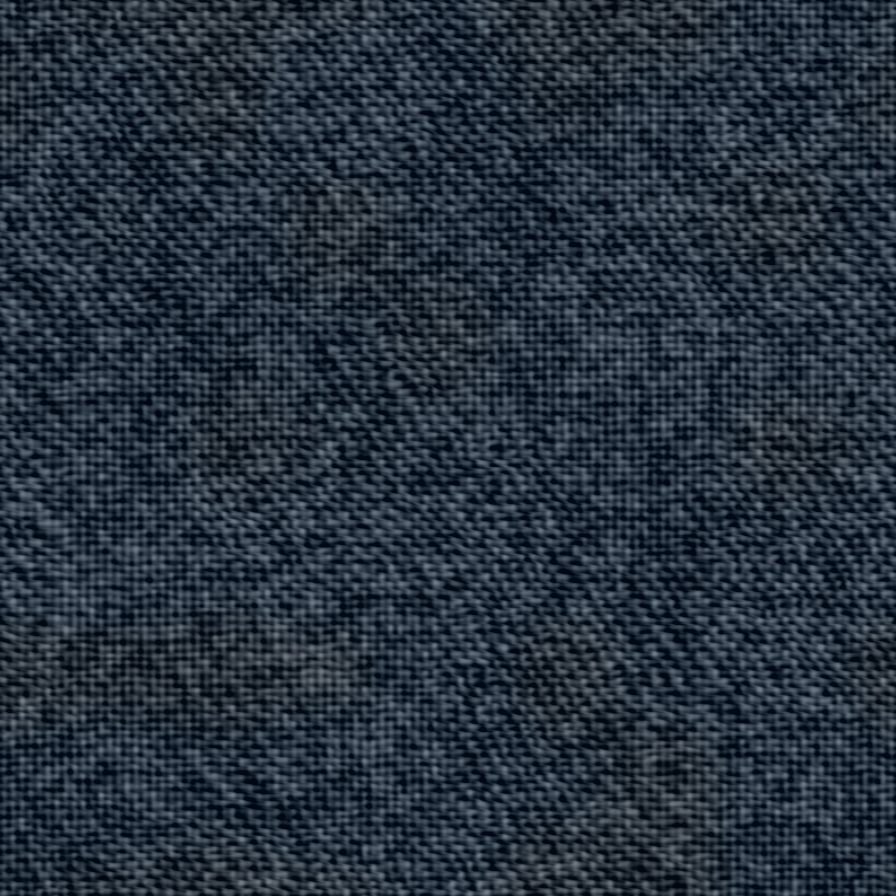
A Shadertoy shader for this texture:

```glsl
// Dark slate-blue woven cloth with a fine, irregular diagonal twill.

const float TAU = 6.2831853;
const float ROWS = 102.0;          // weft threads down the canvas
const float COLUMNS = 102.0;       // warp threads across the canvas
const float STITCHES = 52.0;       // raised stitches along one row
const float TWILL_STEPS = 41.0;    // stitch periods the twill shifts over all rows
const float ROW_WOBBLE = 0.5;      // vertical thread wander, in rows
const float TWILL_WARP = 1.8;      // slow drift of the diagonals, in stitches
const float STITCH_JITTER = 0.75;  // local irregularity, in stitches

const float BASE_LIGHT = 0.192;
const float ROW_RELIEF = 0.083;
const float STITCH_RELIEF = 0.088;
const float COLUMN_RELIEF = 0.052;
const float YARN_VARIATION = 0.23;
const float FIBRE_VARIATION = 0.09;
const float PATCH_VARIATION = 0.035;

const vec3 SLATE_TINT = vec3(-0.048, 0.0, 0.050);
const vec3 WORN_TINT = vec3(0.018, 0.004, -0.014);

float hash(vec2 p) {
    vec3 q = fract(vec3(p.xyx) * 0.1031);
    q += dot(q, q.yzx + 33.33);
    return fract((q.x + q.y) * q.z);
}

// Value noise from -0.5 to 0.5 that wraps at the canvas edges.
float tileNoise(vec2 uv, vec2 cells, float seed) {
    vec2 p = uv * cells;
    vec2 i = floor(p);
    vec2 f = fract(p);
    f = f * f * (3.0 - 2.0 * f);
    vec2 a = mod(i, cells) + seed;
    vec2 b = mod(i + 1.0, cells) + seed;
    float low = mix(hash(a), hash(vec2(b.x, a.y)), f.x);
    float high = mix(hash(vec2(a.x, b.y)), hash(b), f.x);
    return mix(low, high, f.y) - 0.5;
}

// Height of the woven threads around zero.
float weave(vec2 uv) {
    float row = uv.y * ROWS + ROW_WOBBLE * tileNoise(uv, vec2(34.0, 51.0), 11.0);
    float rowIndex = floor(row) + smoothstep(0.65, 1.0, fract(row));

    // Each row carries horizontal stitches, shifted to form diagonals.
    float stitch = uv.x * STITCHES + rowIndex * TWILL_STEPS / ROWS;
    stitch += TWILL_WARP * tileNoise(uv, vec2(6.0), 23.0);
    stitch += STITCH_JITTER * tileNoise(uv, vec2(26.0, 51.0), 37.0);

    // Some areas show strong diagonals, others a plain square grid.
    float twill = smoothstep(-0.35, 0.25, tileNoise(uv, vec2(7.0), 53.0));
    float threads = -ROW_RELIEF * cos(TAU * row);
    threads += STITCH_RELIEF * mix(0.5, 1.1, twill) * cos(TAU * stitch);
    threads -= COLUMN_RELIEF * mix(1.3, 0.6, twill) * cos(TAU * uv.x * COLUMNS);
    return threads;
}

void mainImage(out vec4 fragColor, in vec2 fragCoord) {
    vec2 uv = fragCoord / iResolution.xy;

    // Thread relief with uneven yarn and fine fibres.
    float light = BASE_LIGHT + weave(uv);
    light += YARN_VARIATION * tileNoise(uv, vec2(78.0, 102.0), 71.0);
    light += FIBRE_VARIATION * tileNoise(uv, vec2(204.0), 89.0);

    // Broad fading and a faint warm cast in worn patches.
    light += PATCH_VARIATION * tileNoise(uv, vec2(5.0), 97.0);
    float wear = smoothstep(0.0, 0.45, tileNoise(uv, vec2(8.0), 113.0));
    light = clamp(light, 0.025, 0.48);

    vec3 color = vec3(light) + SLATE_TINT + WORN_TINT * wear;
    fragColor = vec4(clamp(color, 0.0, 1.0), 1.0);
}
```
